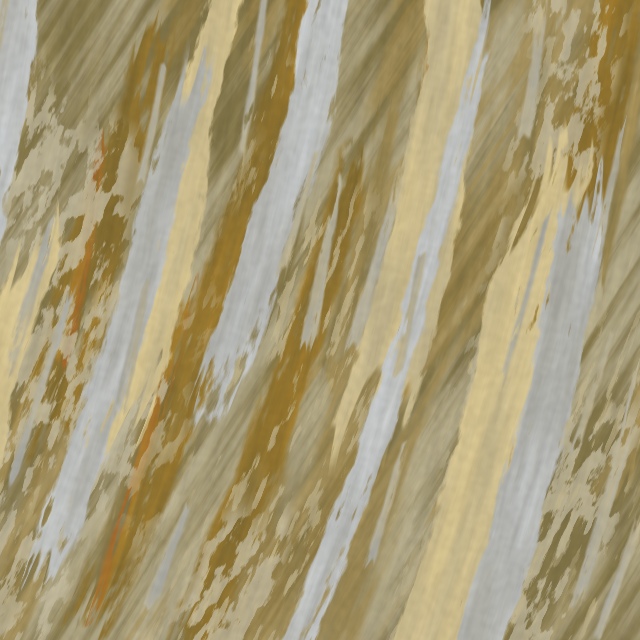
This texture is drawn by a WebGL 2 fragment shader. Its source:

```glsl
#version 300 es
precision highp float;
// Leaning, dry-edged brush strokes of ochre, cream and grey-white over khaki.

uniform vec2 u_resolution;
out vec4 fragColor;

const vec3 OLIVE = vec3(0.50, 0.45, 0.28);
const vec3 KHAKI = vec3(0.68, 0.645, 0.52);
const vec3 OCHRE = vec3(0.62, 0.48, 0.18);
const vec3 UMBER = vec3(0.51, 0.42, 0.19);
const vec3 TAN = vec3(0.65, 0.56, 0.34);
const vec3 RUST = vec3(0.65, 0.37, 0.16);
const vec3 CREAM = vec3(0.82, 0.75, 0.55);
const vec3 SAND = vec3(0.74, 0.69, 0.54);
const vec3 CHALK = vec3(0.76, 0.77, 0.77);
const vec3 ASH = vec3(0.66, 0.66, 0.63);

struct Brush {
    int count;       // strokes across the canvas
    float phase;     // shift within each lane
    vec2 size;       // half width, half length
    float dryness;   // 0 = full paint, 1 = broken
    float softness;  // blur of the edges
    float seed;
};

float hash(vec2 p) {
    vec3 q = fract(p.xyx * 0.1031);
    q += dot(q, q.yzx + 33.33);
    return fract((q.x + q.y) * q.z);
}

float noise(vec2 p) {
    vec2 cell = floor(p), f = fract(p);
    f = f * f * (3.0 - 2.0 * f);
    float low = mix(hash(cell), hash(cell + vec2(1, 0)), f.x);
    float high = mix(hash(cell + vec2(0, 1)), hash(cell + vec2(1, 1)), f.x);
    return mix(low, high, f.y);
}

float fbm(vec2 p) {
    float sum = 0.0, gain = 0.5;
    for (int i = 0; i < 4; i++) {
        sum += gain * noise(p);
        p = p * 2.03 + 17.3;
        gain *= 0.5;
    }
    return sum / 0.9375;
}

// Straightens the common lean, which is stronger near the bottom.
vec2 flowSpace(vec2 p) {
    return vec2(p.x - 0.36 * p.y + 0.1 * p.y * p.y, p.y);
}

// Coverage of one stroke: flared body, ragged sides, bristle-torn ends.
float strokeMask(vec2 d, vec2 size, float flare, float dryness, float softness, float seed) {
    float v = d.y / size.y;
    d.x += (noise(vec2(d.y * 5.0, seed)) - 0.5) * size.x * 0.7;
    float bristle = noise(vec2(d.x * 120.0, d.y * 8.0) + seed);
    float grain = fbm(d * vec2(85.0, 24.0) + seed);
    float halfWidth = size.x * (1.0 - flare * v);
    float ragged = (grain - 0.5) * min(0.022, size.x * 0.9);
    float side = 1.0 - smoothstep(-softness, softness, abs(d.x) + ragged - halfWidth);
    float ends = 1.0 - smoothstep(0.84, 0.92, abs(v) + (bristle - 0.5) * 0.4);
    float paint = mix(bristle, grain, 0.6);
    float blur = 0.06 + 6.0 * softness;
    float gaps = smoothstep(-blur, blur, paint - dryness * (0.3 + 0.3 * abs(v)));
    return side * ends * gaps;
}

// Lays one row of strokes in jittered lanes over the paint below.
vec3 paintStrokes(vec3 under, vec2 flow, Brush b, vec3 tintA, vec3 tintB) {
    for (int i = 0; i < b.count; i++) {
        vec2 id = vec2(float(i) + 1.7, b.seed);
        float jitter = (hash(id) - 0.5) * 0.5;
        float lane = (float(i) + b.phase + jitter) / float(b.count);
        vec2 centre = vec2(mix(-0.28, 1.04, lane), mix(0.1, 0.95, hash(id + 5.1)));
        vec2 size = b.size * mix(vec2(0.6), vec2(1.4), vec2(hash(id + 9.4), hash(id + 13.8)));
        vec2 d = flow - centre;
        d.x -= d.y * (hash(id + 21.3) - 0.5) * 0.16;
        float flare = mix(-0.1, 0.5, hash(id + 27.9));
        float seed = hash(id + 31.6) * 90.0;
        float mask = strokeMask(d, size, flare, b.dryness, b.softness, seed);
        float streak = fbm(vec2(d.x * 45.0, d.y * 5.0) + seed);
        float blend = clamp(hash(id + 41.2) * 0.5 + streak * 1.8 - 0.65, 0.0, 1.0);
        under = mix(under, mix(tintA, tintB, blend), mask);
    }
    return under;
}

// Thin ground brushed at a flatter slant, with ochre washed through it.
vec3 ground(vec2 p, vec2 flow) {
    vec2 q = vec2(p.x - 0.62 * p.y, p.y);
    float broad = fbm(q * vec2(8.0, 1.6) + 3.0);
    float fine = fbm(q * vec2(60.0, 4.0) + 8.0);
    vec3 col = mix(OLIVE, KHAKI, smoothstep(0.36, 0.62, broad * 0.6 + fine * 0.4));
    float wash = fbm(flow * vec2(9.0, 1.5) + 29.0) * 0.75 + fine * 0.25;
    return mix(col, mix(UMBER, TAN, fine), 0.7 * smoothstep(0.53, 0.62, wash));
}

// Broken dabs gathered in patches; lower cover leaves smaller, sparser dabs.
float scumble(vec2 flow, vec2 scale, float cover, float seed) {
    float patches = fbm(flow * vec2(6.0, 2.0) + seed) - 0.25 * flow.y;
    float dabs = fbm(vec2(flow.x - 0.1 * flow.y, flow.y) * scale + seed);
    float threshold = 1.0 - cover;
    return smoothstep(0.34, 0.5, patches) * smoothstep(threshold - 0.06, threshold + 0.06, dabs);
}

void main() {
    vec2 p = gl_FragCoord.xy / u_resolution.y;
    vec2 flow = flowSpace(p);

    // Ground and ochre bands
    vec3 col = ground(p, flow);
    col = paintStrokes(col, flow, Brush(7, 0.2, vec2(0.044, 0.5), 0.75, 0.008, 3.0), OCHRE, UMBER);
    col = paintStrokes(col, flow, Brush(11, 0.6, vec2(0.012, 0.3), 0.75, 0.006, 43.0), TAN, OLIVE);
    col = paintStrokes(col, flow, Brush(5, 0.8, vec2(0.013, 0.25), 0.75, 0.004, 11.0), RUST, OCHRE);

    // Broken pale paint
    col = mix(col, mix(SAND, CHALK, 0.3), 0.8 * scumble(flow, vec2(75.0, 28.0), 0.48, 51.0));
    col = mix(col, SAND, 0.75 * scumble(flow, vec2(95.0, 22.0), 0.36, 73.0));

    // Full cream and grey-white strokes, then slivers
    col = paintStrokes(col, flow, Brush(5, 0.55, vec2(0.048, 0.58), 0.4, 0.0035, 19.0), CREAM, SAND);
    col = paintStrokes(col, flow, Brush(5, 0.05, vec2(0.034, 0.46), 0.6, 0.0035, 27.0), CHALK, ASH);
    col = paintStrokes(col, flow, Brush(20, 0.4, vec2(0.007, 0.15), 0.8, 0.003, 35.0), SAND, ASH);

    // Bristle furrows and canvas tooth
    float furrow = fbm(vec2(flow.x * 100.0, flow.y * 11.0)) - 0.5;
    float tooth = noise(p * mat2(100.0, 60.0, -60.0, 100.0)) - 0.5;
    col *= 1.0 + 0.14 * furrow + 0.045 * tooth;

    fragColor = vec4(col, 1.0);
}
```
